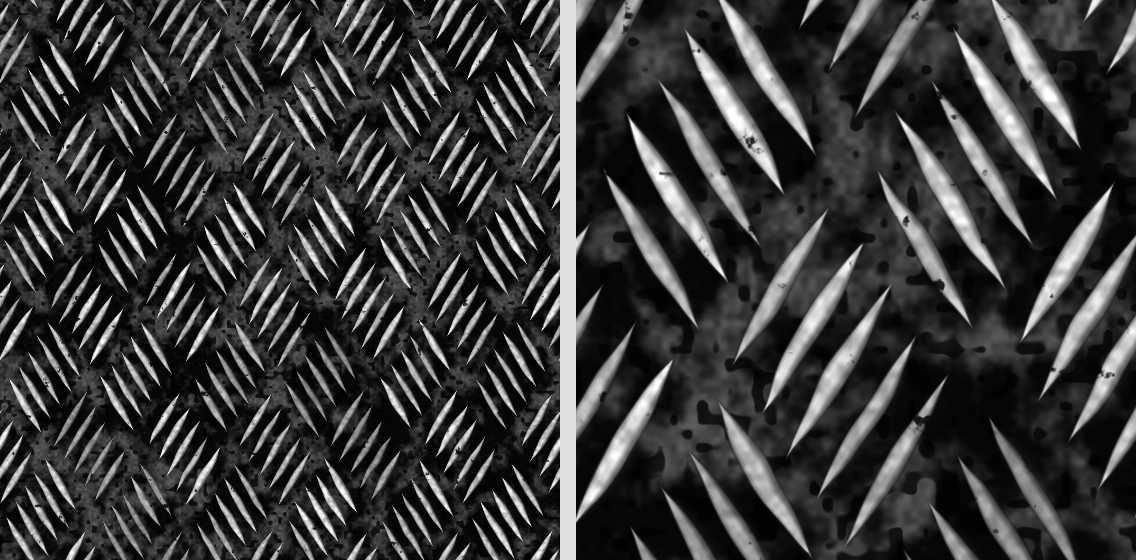
Left, the full canvas; right, a detail of the centre.
This texture is drawn by a three.js fragment shader. Its source:

```glsl
#define GRID vec2(6.0, 4.0)
#define ORIGIN vec2(0.453, 0.304)
#define BAR_DIR vec2(0.515, -0.857)
#define BAR_STEP vec2(0.0172, 0.0257)
#define BAR_HALF_LENGTH 0.057
#define BAR_HALF_WIDTH 0.0069
#define EDGE 0.0013
#define GROUP_JITTER 0.011
#define BLACK 0.025
#define FLOOR_GREY 0.30
#define BAR_SHADE 0.38
#define BAR_LIGHT 0.82

varying vec2 vUv;

float hash(vec2 p) {
  vec3 h = fract(vec3(p.xyx) * 0.1031);
  h += dot(h, h.yzx + 33.33);
  return fract((h.x + h.y) * h.z);
}

// Value noise with n cells per side, wrapping at the borders
float noise(vec2 uv, float n) {
  vec2 p = uv * n;
  vec2 i = floor(p);
  vec2 f = fract(p);
  f = f * f * (3.0 - 2.0 * f);
  vec2 a = mod(i, n);
  vec2 b = mod(i + 1.0, n);
  float low = mix(hash(a + n), hash(vec2(b.x, a.y) + n), f.x);
  float high = mix(hash(vec2(a.x, b.y) + n), hash(b + n), f.x);
  return mix(low, high, f.y);
}

float fbm(vec2 uv, float n) {
  float sum = 0.0;
  float weight = 0.5;
  for (int i = 0; i < 4; i++) {
    sum += weight * noise(uv, n);
    n *= 2.0;
    weight *= 0.6;
  }
  return sum / 1.088;
}

// One group of five bars: x = coverage, y = tone, z = dark bed, w = soft flank
vec4 barGroup(vec2 q, vec2 id, float side) {
  vec2 normal = vec2(-BAR_DIR.y, BAR_DIR.x);
  float stack = dot(q, normal) / dot(BAR_STEP, normal);
  float index = clamp(floor(stack + 0.5), -2.0, 2.0);
  float seed = hash(id * 3.7 + index * 5.3 + 11.0);
  float wear = hash(id * 1.9 + 41.0);

  vec2 r = q - index * BAR_STEP;
  float along = dot(r, BAR_DIR) + (seed - 0.5) * 0.007;
  float across = dot(r, normal) + (fract(seed * 7.0) - 0.5) * 0.002;
  float reach = along / (BAR_HALF_LENGTH * mix(0.92, 1.08, fract(seed * 13.0)));
  float halfWidth = BAR_HALF_WIDTH * mix(0.85, 1.1, seed) * (1.0 - reach * reach);
  float cover = smoothstep(-EDGE, EDGE, halfWidth - abs(across));

  // Rounded ridge, lit from the left
  float lean = across * side / max(halfWidth, EDGE);
  float ridge = smoothstep(-0.05, 0.75, 1.0 - abs(lean + 0.15));
  float tone = mix(BAR_SHADE, BAR_LIGHT, ridge);
  tone *= mix(0.82, 1.06, seed) * mix(0.80, 1.04, smoothstep(0.0, 0.35, wear));

  vec2 sheared = q - stack * BAR_STEP;
  float box = max(abs(dot(sheared, BAR_DIR)) / 0.058, abs(stack) / 2.75);
  float bed = 1.0 - smoothstep(0.78, 1.14, box);
  float flank = exp(-max(abs(across) - halfWidth, 0.0) * 420.0);
  flank *= step(0.0, across * side) * (1.0 - smoothstep(0.5, 1.0, abs(reach)));
  return vec4(cover, tone, bed, flank);
}

void main() {
  vec2 uv = vUv;
  vec2 warped = uv + 0.0025 * (vec2(noise(uv, 40.0), noise(uv + 0.37, 40.0)) - 0.5);
  vec4 bars = vec4(0.0);

  // Two mirrored families on a staggered lattice
  for (int family = 0; family < 2; family++) {
    float f = float(family);
    float side = 1.0 - 2.0 * f;
    vec2 lattice = warped * GRID - ORIGIN - 0.5 * f;
    vec2 nearest = floor(lattice + 0.5);
    for (int y = -1; y <= 1; y++) {
      for (int x = -1; x <= 1; x++) {
        vec2 cell = nearest + vec2(float(x), float(y));
        vec2 id = mod(cell, GRID) + f * 17.0;
        vec2 shift = vec2(hash(id + 3.0), hash(id + 71.0)) - 0.5;
        vec2 q = (lattice - cell) / GRID - shift * GROUP_JITTER;
        q.x *= side;
        vec4 group = barGroup(q, id, side);
        bars.y = mix(bars.y, group.y, group.x);
        bars.xzw = max(bars.xzw, group.xzw);
      }
    }
  }

  // Mottled floor, darkest between the bars
  float grime = fbm(uv, 28.0) + 0.22 * (noise(uv, 7.0) - 0.5);
  float grey = smoothstep(0.39, 0.82, grime + 0.19 * (1.0 - bars.z) - 0.02);
  float grain = noise(uv, 230.0);
  float ground = mix(BLACK, FLOOR_GREY, grey) * mix(0.7, 1.2, grain);
  ground *= 1.0 - 0.75 * smoothstep(0.66, 0.82, noise(uv, 120.0));
  ground += 0.10 * bars.w * noise(uv, 60.0);

  // Brushed grain and dark pits on the bars
  float pits = smoothstep(0.70, 0.82, fbm(uv + 0.21, 75.0));
  float metal = bars.y * mix(0.84, 1.12, grain) * mix(0.88, 1.1, noise(uv, 110.0));
  metal *= 1.0 - 0.85 * pits;

  gl_FragColor = vec4(vec3(clamp(mix(ground, metal, bars.x), 0.0, 1.0)), 1.0);
}
```
